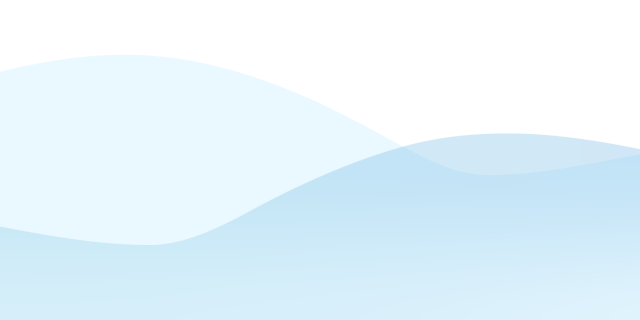
Write a WebGL 2 fragment shader that draws this background.

```glsl
#version 300 es
precision highp float;
// Two soft translucent waves over white: a pale one behind, a blue one in front.
// Each crest is a cubic Hermite curve through a few knots; the front wave
// is blended with an opacity that fades towards the bottom right.

uniform vec2 u_resolution;
out vec4 fragColor;

const int KNOTS = 6;

// Knots as (x, height, slope), in fractions of the canvas
const vec3 BACK_WAVE[KNOTS] = vec3[KNOTS](
    vec3(0.0, 0.776, 0.48),
    vec3(0.195, 0.829, 0.0),
    vec3(0.560, 0.617, -1.06),
    vec3(0.651, 0.5195, -1.04),
    vec3(0.762, 0.453, 0.0),
    vec3(1.0, 0.518, 0.38));

const vec3 FRONT_WAVE[KNOTS] = vec3[KNOTS](
    vec3(0.0, 0.292, -0.38),
    vec3(0.234, 0.2344, 0.0),
    vec3(0.391, 0.341, 1.08),
    vec3(0.630, 0.542, 0.56),
    vec3(0.794, 0.583, 0.0),
    vec3(1.0, 0.534, -0.40));

const vec3 SKY = vec3(1.0);
const vec3 PALE_BLUE = vec3(0.918, 0.976, 1.0);
const vec3 FRONT_LEFT = vec3(0.40, 0.72, 0.86);
const vec3 FRONT_RIGHT = vec3(0.40, 0.69, 0.89);

const float CREST_OPACITY = 0.30;
const float BASE_OPACITY_LEFT = 0.16;
const float BASE_OPACITY_RIGHT = 0.08;
const float FADE_HEIGHT = 0.5;

// Cubic Hermite segment between two knots
float hermite(vec3 a, vec3 b, float x) {
    float span = b.x - a.x;
    float t = (x - a.x) / span;
    float s = 1.0 - t;
    return s * s * ((1.0 + 2.0 * t) * a.y + t * span * a.z)
         + t * t * ((1.0 + 2.0 * s) * b.y - s * span * b.z);
}

// Height of the crest at x
float crest(vec3 knots[KNOTS], float x) {
    float height = knots[0].y;
    for (int i = 0; i < KNOTS - 1; i++) {
        if (x >= knots[i].x) height = hermite(knots[i], knots[i + 1], x);
    }
    return height;
}

// Smooth coverage of the area below an edge
float below(float signedHeight) {
    return clamp(0.5 - signedHeight / fwidth(signedHeight), 0.0, 1.0);
}

void main() {
    vec2 uv = gl_FragCoord.xy / u_resolution;

    // Pale wave behind
    float backMask = below(uv.y - crest(BACK_WAVE, uv.x));
    vec3 color = mix(SKY, PALE_BLUE, backMask);

    // Translucent wave in front
    float baseOpacity = mix(BASE_OPACITY_LEFT, BASE_OPACITY_RIGHT, uv.x * uv.x);
    float opacity = mix(baseOpacity, CREST_OPACITY, smoothstep(0.0, FADE_HEIGHT, uv.y));
    float frontMask = below(uv.y - crest(FRONT_WAVE, uv.x));
    vec3 frontColor = mix(FRONT_LEFT, FRONT_RIGHT, uv.x);
    color = mix(color, frontColor, opacity * frontMask);

    fragColor = vec4(color, 1.0);
}
```
